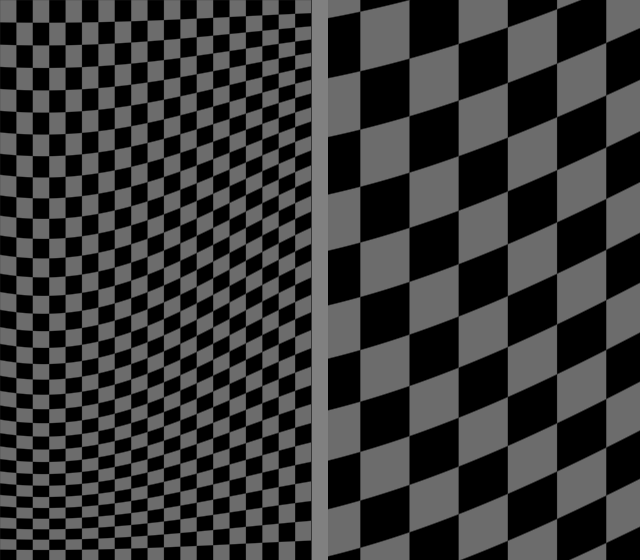
Left: the whole. Right: its middle third, enlarged.
A WebGL 2 fragment shader for this pattern:

```glsl
#version 300 es
precision highp float;

uniform vec2 u_resolution;
out vec4 fragColor;

const float PI = 3.14159265;

// Solves row + sway * sin(PI * row) = depth for the unwarped row.
float unwarpRow(float depth, float sway) {
    float row = depth;
    for (int i = 0; i < 6; i++) {
        float error = row + sway * sin(PI * row) - depth;
        row -= error / (1.0 + sway * PI * cos(PI * row));
    }
    return row;
}

// Square wave of period two, softened over about one pixel.
vec2 softSquareWave(vec2 cell) {
    return clamp(2.0 * sin(PI * cell) / (PI * fwidth(cell) * 1.2), -1.0, 1.0);
}

void main() {
    vec2 uv = gl_FragCoord.xy / u_resolution;

    // Vertical sway: strongest at mid height, pinned at top and bottom
    float sway = 0.121 * cos(2.49 * uv.x - 0.348);
    float row = unwarpRow(1.0 - uv.y, sway);

    // Checkerboard, counted from the top left
    vec2 wave = softSquareWave(vec2(uv.x * 19.03, row * 33.98));
    float checker = 0.5 + 0.5 * wave.x * wave.y;

    vec3 black = vec3(0.0);
    vec3 grey = vec3(0.425);
    fragColor = vec4(mix(black, grey, checker), 1.0);
}
```
